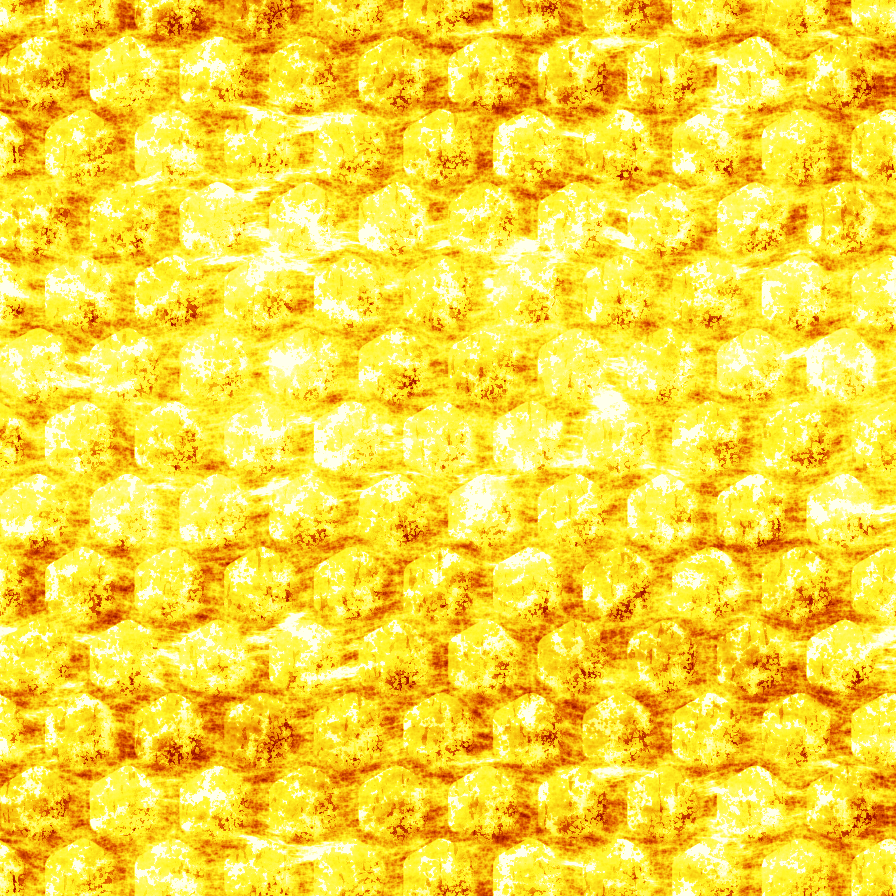
This pattern is drawn by a Shadertoy shader. Its source:

```glsl
const float TAU = 6.2831853;
const float PERIOD = 10.0;            // cells before the wear repeats
const float ROW_HEIGHT = 0.814;       // row pitch over column pitch
const vec2 ORIGIN = vec2(0.93, 0.21); // centre of the first tile
const float HEX_CORE = 0.27;
const float HEX_ROUND = 0.16;
const float EDGE_SHARP = 0.012;
const float EDGE_FADED = 0.2;
const float FACE_LEVEL = 0.64;
const float GROUND_LEVEL = 0.535;
const float BAND_DEPTH = 0.085;
const float BAND_PHASE = 0.23;

const float STOPS[7] = float[7](0.0, 0.2, 0.33, 0.43, 0.55, 0.77, 0.92);
const vec3 RAMP[7] = vec3[7](
    vec3(0.62, 0.08, 0.0), vec3(0.87, 0.36, 0.0), vec3(0.95, 0.65, 0.02),
    vec3(0.98, 0.82, 0.07), vec3(1.0, 0.96, 0.13), vec3(1.0, 0.98, 0.48),
    vec3(1.0, 1.0, 0.92));

struct Tile { float dist; vec2 local; vec2 id; };

vec2 hash2(vec2 cell) {
    uvec2 h = uvec2(ivec2(cell)) * uvec2(1597u, 3797u);
    uint n = (h.x ^ h.y) * 747796u + 28913u;
    n = (n ^ (n >> 15)) * 73244u + 9176u;
    n ^= n >> 13;
    n *= 40503u;
    return vec2(n & 65535u, (n >> 16) & 65535u) / 65535.0;
}

// Distance to the nearest wrapped feature point
float cellular(vec2 p, vec2 period) {
    vec2 cell = floor(p), f = p - cell;
    float nearest = 4.0;
    for (int y = -1; y <= 1; y++)
    for (int x = -1; x <= 1; x++) {
        vec2 o = vec2(x, y);
        vec2 d = o + hash2(mod(cell + o, period) + period) - f;
        nearest = min(nearest, dot(d, d));
    }
    return sqrt(nearest);
}

// Octaves of cellular noise, centred on zero
float layered(vec2 t, vec2 freq, int octaves) {
    float sum = 0.0, amp = 1.0, total = 0.0;
    for (int i = 0; i < octaves; i++) {
        sum += amp * cellular(t * freq, freq);
        total += amp;
        amp *= 0.7;
        freq *= 2.0;
    }
    return 4.5 * (sum / total - 0.45);
}

float roundedHex(vec2 p) {
    const vec3 k = vec3(-0.8660254, 0.5, 0.5773503);
    p = abs(p.yx);
    p -= 2.0 * min(dot(k.xy, p), 0.0) * k.xy;
    p -= vec2(clamp(p.x, -k.z * HEX_CORE, k.z * HEX_CORE), HEX_CORE);
    return length(p) * sign(p.y) - HEX_ROUND;
}

// Nearest tile among the staggered rows
Tile nearestTile(vec2 lattice) {
    Tile best = Tile(9.0, vec2(0.0), vec2(0.0));
    vec2 q = lattice - ORIGIN;
    for (int i = -1; i <= 1; i++) {
        float row = floor(q.y + 0.5) + float(i);
        float x = q.x + 0.5 * mod(row, 2.0);
        float column = floor(x + 0.5);
        vec2 local = vec2(x - column, (q.y - row) * ROW_HEIGHT);
        float d = roundedHex(local);
        if (d < best.dist) best = Tile(d, local, mod(vec2(column, row), PERIOD));
    }
    return best;
}

vec3 heatColour(float v) {
    vec3 c = RAMP[0];
    for (int i = 1; i < 7; i++)
        c = mix(c, RAMP[i], clamp((v - STOPS[i - 1]) / (STOPS[i] - STOPS[i - 1]), 0.0, 1.0));
    return c;
}

void mainImage(out vec4 fragColor, in vec2 fragCoord) {
    vec2 lattice = fragCoord / iResolution.xy * PERIOD * vec2(1.0, 1.0 / ROW_HEIGHT);
    vec2 t = lattice / PERIOD;
    Tile tile = nearestTile(lattice);

    // Wear fields
    vec2 warped = t + vec2(0.0, 0.008 * sin(TAU * (3.0 * t.x + t.y)) + 0.004 * sin(TAU * (8.0 * t.x - 5.0 * t.y)));
    float cloud = layered(warped, vec2(3.0, 7.0), 4);
    float streak = layered(warped, vec2(16.0, 40.0), 4);
    float blotch = layered(t, vec2(34.0, 30.0), 4);
    float grain = layered(t, vec2(190.0, 150.0), 2);
    float crack = layered(t, vec2(110.0, 30.0), 2);
    float band = -BAND_DEPTH * cos(TAU * (t.y - BAND_PHASE)) + 0.11 * cloud;

    // Streaked ground, shaded below the tiles
    float lit = dot(tile.local, vec2(-0.7, 0.7)) / 0.43;
    float low = smoothstep(-0.5, 0.7, -lit);
    float ground = GROUND_LEVEL + band + 0.2 * streak + 0.08 * grain + 0.06 * blotch;
    ground -= (0.05 + 0.05 * low) * (1.0 - smoothstep(0.0, 0.12, tile.dist));
    ground += 0.35 * smoothstep(0.45, 0.95, cloud + 0.4 * streak);

    // Bleached upper faces and speckled lower faces
    float face = FACE_LEVEL + band + 0.14 * (hash2(tile.id + 71.0).x - 0.5);
    face += 0.05 * lit + 0.09 * blotch + 0.06 * streak + 0.04 * grain;
    face += 0.32 * smoothstep(0.0, 0.5, blotch + 0.35 * grain) * (1.0 - 0.5 * low);
    face -= 0.4 * smoothstep(0.2, 0.75, grain - 0.6 * blotch - 0.3 * cloud) * low;
    face -= 0.17 * smoothstep(0.6, 0.95, crack + 0.3 * grain);

    // Crisp lit rim, faded shaded rim
    float soft = max(mix(EDGE_SHARP, EDGE_FADED, low), PERIOD / iResolution.y);
    float mask = 1.0 - smoothstep(-soft, 0.5 * EDGE_SHARP, tile.dist);
    fragColor = vec4(heatColour(mix(ground, face, mask)), 1.0);
}
```
